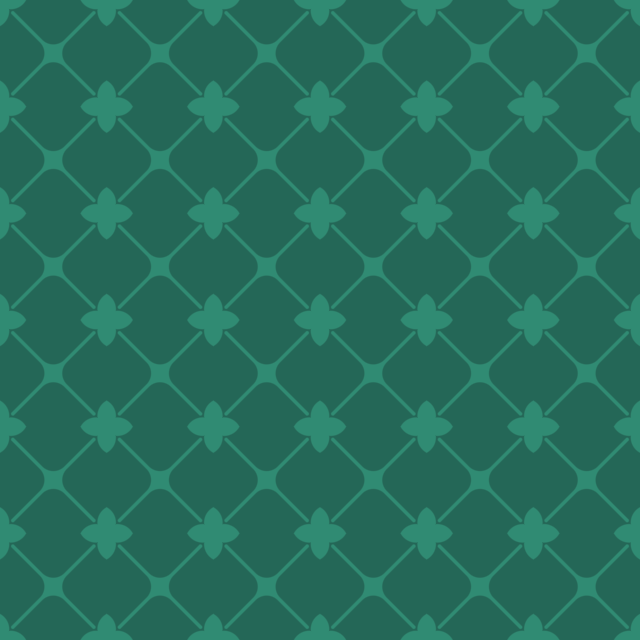
This pattern is drawn by a Shadertoy shader. Its source:

```glsl
// Diagonal trellis on deep green: four-petal flowers on a 6 by 6 grid, with
// filleted crossings between them whose arms stop just short of the petals.
// Each cell is a union of two signed distances; whole repeats make it tile.

// Four pointed petals, each bounded by circular arcs, folded into one octant.
float flowerDistance(vec2 p) {
    p = abs(p);
    if (p.y > p.x) p = p.yx;
    return length(p - vec2(0.1, -0.0773)) - 0.1643;
}

// Diagonal cross with rounded arm ends and circular fillets at its centre.
float crossDistance(vec2 p) {
    const float halfWidth = 0.0165;
    const float fillet = 0.146;
    const float armLength = 0.537;
    vec2 d = abs(vec2(p.x + p.y, p.x - p.y)) * 0.7071;
    float along = max(d.x, d.y);
    float across = length(vec2(min(d.x, d.y), max(along - armLength, 0.0)));
    vec2 corner = max(halfWidth + fillet - vec2(across, along), 0.0);
    return fillet - length(corner);
}

void mainImage(out vec4 fragColor, in vec2 fragCoord) {
    const float repeats = 6.0;
    vec2 grid = fragCoord / iResolution.xy * repeats;

    // Flowers sit on the cell corners, crosses on the cell centres.
    float flower = flowerDistance(fract(grid + 0.5) - 0.5);
    float trellis = crossDistance(fract(grid) - 0.5);

    float soft = 0.9 * repeats / min(iResolution.x, iResolution.y);
    float ink = 1.0 - smoothstep(-soft, soft, min(flower, trellis));

    vec3 ground = vec3(0.143, 0.402, 0.340);
    vec3 leaf = vec3(0.190, 0.545, 0.450);
    fragColor = vec4(mix(ground, leaf, ink), 1.0);
}
```
